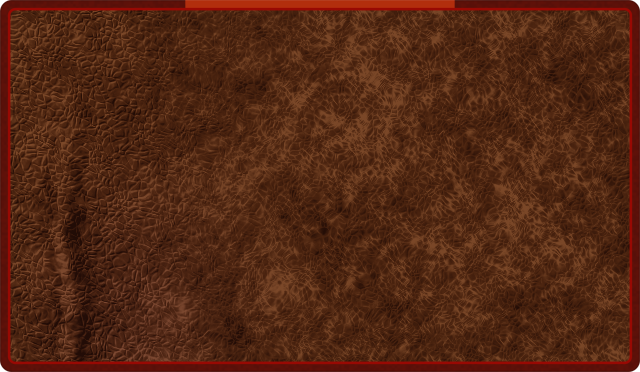
A Shadertoy shader for this texture:

```glsl
vec2 hash22(vec2 p) {
    vec3 q = fract(vec3(p.xyx) * vec3(0.1031, 0.1030, 0.0973));
    q += dot(q, q.yzx + 33.33);
    return fract((q.xx + q.yz) * q.zy);
}

float noise(vec2 p) {
    vec2 i = floor(p), f = fract(p);
    f = f * f * (3.0 - 2.0 * f);
    float low = mix(hash22(i).x, hash22(i + vec2(1, 0)).x, f.x);
    float high = mix(hash22(i + vec2(0, 1)).x, hash22(i + vec2(1, 1)).x, f.x);
    return mix(low, high, f.y);
}

float fbm(vec2 p) {
    float sum = 0.0, gain = 0.5;
    for (int i = 0; i < 5; i++) {
        sum += gain * noise(p);
        p = mat2(1.6, 1.2, -1.2, 1.6) * p + 7.3;
        gain *= 0.5;
    }
    return sum;
}

// Gap between the two nearest cell centres: zero along a crease
float cellEdge(vec2 p) {
    vec2 cell = floor(p), f = fract(p);
    float nearest = 8.0, second = 8.0;
    for (int y = -1; y <= 1; y++)
    for (int x = -1; x <= 1; x++) {
        vec2 o = vec2(x, y);
        float d = length(o + hash22(cell + o) - f);
        second = min(second, max(nearest, d));
        nearest = min(nearest, d);
    }
    return second - nearest;
}

float blob(vec2 p, vec2 centre, vec2 radius) {
    vec2 q = (p - centre) / radius;
    return exp(-dot(q, q));
}

float roundBox(vec2 p, vec2 halfSize, float radius) {
    vec2 q = abs(p) - halfSize + radius;
    return length(max(q, 0.0)) + min(max(q.x, q.y), 0.0) - radius;
}

vec2 warp(vec2 p, float frequency) {
    return vec2(noise(p * frequency), noise(p * frequency + 40.0)) - 0.5;
}

float grainHeight(vec2 p, float fineness) {
    vec2 q = mat2(0.8, 0.6, -0.6, 0.8) * (p + 0.03 * warp(p, 17.0) + 0.012 * warp(p, 55.0));
    float coarse = smoothstep(0.0, 0.45, cellEdge(q * vec2(52.0, 66.0)));
    float fine = smoothstep(0.0, 0.45, cellEdge(q * vec2(80.0, 66.0) + 9.0));
    return mix(coarse, fine, fineness);
}

// Broad worn and shaded areas
float patchTone(vec2 p) {
    float tone = 0.75 * (fbm(p * 6.5 + 21.0) - 0.48);
    tone += 0.20 * blob(p, vec2(0.09, 0.74), vec2(0.22, 0.32));
    tone += 0.22 * blob(p, vec2(0.58, 0.53), vec2(0.20, 0.07));
    tone += 0.22 * blob(p, vec2(0.97, 0.80), vec2(0.10, 0.18));
    tone += 0.26 * blob(p, vec2(0.69, 0.25), vec2(0.07, 0.12));
    tone += 0.24 * blob(p, vec2(0.42, 0.17), vec2(0.15, 0.22));
    tone += 0.12 * blob(p, vec2(1.30, 0.36), vec2(0.20, 0.14));
    tone -= 0.26 * blob(p, vec2(0.88, 0.36), vec2(0.13, 0.12));
    tone -= 0.26 * blob(p, vec2(0.71, 0.78), vec2(0.10, 0.06));
    tone -= 0.32 * blob(p, vec2(0.62, 0.09), vec2(0.10, 0.13));
    tone -= 0.18 * blob(p, vec2(1.57, 0.77), vec2(0.22, 0.20));
    tone -= 0.16 * blob(p, vec2(1.17, 0.63), vec2(0.12, 0.06));
    return tone - 0.15 * blob(p, vec2(1.45, 0.12), vec2(0.25, 0.09));
}

// Shading of a ragged vertical fold: dark valley, lit ridges
float foldShade(vec2 p) {
    float foldX = 0.215 + 0.012 * sin(p.y * 11.0) + 0.05 * (fbm(p * vec2(9.0, 22.0)) - 0.48);
    float across = p.x - foldX;
    float ragged = 0.45 + 1.1 * noise(p * vec2(30.0, 38.0));
    float shade = -0.34 * ragged * exp(-pow(across / 0.019, 2.0));
    shade -= 0.14 * exp(-pow((across - 0.012) / 0.055, 2.0));
    shade += 0.26 * ragged * exp(-pow((across + 0.046) / 0.016, 2.0));
    shade -= 0.16 * ragged * exp(-pow((across + 0.078) / 0.010, 2.0));
    return shade * (1.0 - smoothstep(0.32, 0.85, p.y));
}

vec3 leather(vec2 p) {
    float fineness = smoothstep(0.25, 0.95, p.x);
    float height = grainHeight(p, fineness);
    float relief = height - grainHeight(p + vec2(-0.0030, 0.0036), fineness);
    float veins = (1.0 - height) * mix(0.25, 1.0, smoothstep(0.2, 0.75, noise(p * 34.0)));

    float light = 0.41 + 0.62 * patchTone(p) + foldShade(p);
    light += relief * mix(0.46, 0.27, fineness);
    light += veins * mix(0.16, 0.52, fineness);
    light += 0.55 * (fbm(p * 62.0) - 0.48);

    // Long slanted wrinkles
    vec2 slanted = mat2(0.6, -0.8, 0.8, 0.6) * (p + 0.02 * warp(p, 9.0));
    float ridge = 1.0 - abs(2.0 * noise(slanted * vec2(17.0, 62.0)) - 1.0);
    light += 0.16 * (smoothstep(0.65, 1.0, ridge) - 0.25);

    vec3 colour = mix(vec3(0.13, 0.045, 0.020), vec3(0.29, 0.137, 0.058), smoothstep(-0.15, 0.52, light));
    colour = mix(colour, vec3(0.48, 0.28, 0.155), smoothstep(0.42, 1.05, light));
    float rosy = blob(p, vec2(0.35, 0.12), vec2(0.27, 0.35));
    return colour * mix(vec3(1.0), vec3(1.02, 1.02, 1.28), rosy);
}

void mainImage(out vec4 fragColor, in vec2 fragCoord) {
    vec2 p = fragCoord / iResolution.y;
    vec2 centre = 0.5 * vec2(iResolution.x / iResolution.y, 1.0);
    float aa = 0.75 / iResolution.y;
    float outer = roundBox(p - centre, centre, 0.032);
    float inner = roundBox(p - centre, centre - 0.0246, 0.017);

    // Dark red border around the hide
    vec3 border = vec3(0.36, 0.065, 0.035) * (0.94 + 0.12 * noise(p * 140.0));
    border *= mix(0.8, 1.0, smoothstep(0.0, 0.006, -outer));
    vec3 colour = mix(leather(p), border, smoothstep(-aa, aa, inner));

    // Orange tab on the top edge
    float tab = roundBox(p - vec2(centre.x, 0.989), vec2(0.362, 0.0112), 0.001);
    colour = mix(colour, vec3(0.70, 0.18, 0.05), 1.0 - smoothstep(-aa, aa, tab));

    // Bright inner outline
    float outline = 1.0 - smoothstep(-aa, aa, abs(inner) - 0.0034);
    colour = mix(colour, vec3(0.60, 0.035, 0.01), outline);

    colour = mix(colour, vec3(1.0), smoothstep(-aa, aa, outer));
    fragColor = vec4(colour, 1.0);
}
```
